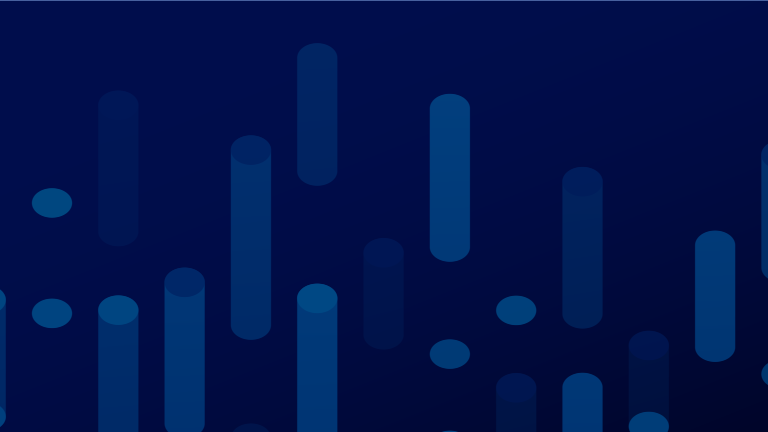
Reproduce this background procedurally as a WebGL 2 fragment shader.

```glsl
#version 300 es
precision highp float;
// Translucent blue cylinders and loose discs hang in even columns on dark navy.
// Each column is walked from the top down: random gap, then a rod of random
// length with elliptical ends, tinted caps and an opacity of its own.

uniform vec2 u_resolution;
out vec4 outColor;

// Layout, in units of the canvas height
const float COLUMN_PITCH = 0.1535;
const float COLUMN_START = 0.1204;
const float ROD_RADIUS = 0.0465;
const float CAP_SQUASH = 1.36;              // width over height of the caps
const int RODS_PER_COLUMN = 5;
const vec2 FIRST_GAP = vec2(0.07, 0.80);    // min and max
const vec2 NEXT_GAP = vec2(0.16, 0.32);
const vec2 ROD_LENGTH = vec2(0.15, 0.42);
const float DISC_CHANCE = 0.24;
const float TOP_LINE = 0.0023;
const uint SEED = 71u;

// Colours
const vec3 NAVY = vec3(0.0, 0.052, 0.298);
const vec3 DEEP = vec3(0.0, 0.018, 0.160);
const vec3 BODY_LOW = vec3(0.0, 0.235, 0.490);
const vec3 BODY_HIGH = vec3(0.01, 0.310, 0.555);
const vec3 CAP_LOW = vec3(0.0, 0.270, 0.510);
const vec3 CAP_HIGH = vec3(0.0, 0.410, 0.605);
const vec3 CAP_DARK = vec3(0.0, 0.090, 0.350);
const vec3 LINE_COLOR = vec3(0.28, 0.38, 0.62);
const vec2 BODY_OPACITY = vec2(0.10, 0.95);

// Integer hash to [0, 1)
float hash(int column, int item, int channel) {
    uint h = uint(column + 64) * 1597334677u
           ^ uint(item + 1) * 3812015801u
           ^ (uint(channel) + SEED) * 2798796415u;
    h = (h ^ (h >> 16)) * 2146121005u;
    h = (h ^ (h >> 15)) * 2221713035u;
    h ^= h >> 16;
    return float(h >> 8) / 16777216.0;
}

// Coverage of a vertical rod with elliptical ends; equal ends give a disc
float rodMask(vec2 p, float top, float bottom, float pixel) {
    float beyond = p.y - clamp(p.y, bottom, top);
    float d = length(vec2(p.x, beyond * CAP_SQUASH)) - ROD_RADIUS;
    return 1.0 - smoothstep(-0.8 * pixel, 0.8 * pixel, d);
}

vec3 background(vec2 uv) {
    float light = 0.7 * uv.y + 0.5 * (1.0 - uv.x);
    float shade = clamp(1.0 - light, 0.0, 1.0);
    return mix(NAVY, DEEP, shade * shade);
}

vec3 capTint(float height) {
    return mix(CAP_LOW, CAP_HIGH, smoothstep(0.1, 0.95, height));
}

void main() {
    float pixel = 1.0 / u_resolution.y;
    vec2 p = gl_FragCoord.xy * pixel;
    vec3 color = background(gl_FragCoord.xy / u_resolution);

    float columnIndex = floor((p.x - COLUMN_START) / COLUMN_PITCH + 0.5);
    int column = int(columnIndex);
    vec2 q = vec2(p.x - COLUMN_START - columnIndex * COLUMN_PITCH, p.y);

    // Evenly spread starting heights with a little jitter
    float start = fract(columnIndex * 0.618 + 0.43 + 0.2 * hash(column, 0, 0));
    float top = 1.0 - mix(FIRST_GAP.x, FIRST_GAP.y, start);

    for (int i = 0; i < RODS_PER_COLUMN; i++) {
        bool isDisc = hash(column, i, 1) < DISC_CHANCE;
        float stretch = hash(column, i, 2);
        float bottom = top - (isDisc ? 0.0 : mix(ROD_LENGTH.x, ROD_LENGTH.y, stretch));
        float strength = fract(columnIndex * 0.7549 + float(i) * 0.5698 + 0.3);
        float topCap = rodMask(q, top, top, pixel);

        if (isDisc) {
            color = mix(color, capTint(top), topCap * mix(0.72, 0.95, strength));
        } else {
            // Body
            vec3 body = mix(BODY_LOW, BODY_HIGH, p.y);
            float opacity = mix(BODY_OPACITY.x, BODY_OPACITY.y, strength);
            color = mix(color, body, rodMask(q, top, bottom, pixel) * opacity);

            // Caps: bright or sunken above, sometimes bright below
            float kind = hash(column, i, 3);
            if (kind < 0.55) color = mix(color, capTint(top), topCap * 0.85);
            else if (kind < 0.80) color = mix(color, CAP_DARK, topCap * 0.5);
            if (hash(column, i, 4) < 0.3) {
                float bottomCap = rodMask(q, bottom, bottom, pixel);
                color = mix(color, capTint(bottom), bottomCap * 0.85);
            }
        }
        top = bottom - mix(NEXT_GAP.x, NEXT_GAP.y, hash(column, i, 5));
    }

    // Hairline along the upper edge
    float line = clamp((p.y + 0.5 * pixel - 1.0 + TOP_LINE) / pixel, 0.0, 1.0);
    color = mix(color, LINE_COLOR, line);
    outColor = vec4(color, 1.0);
}
```
